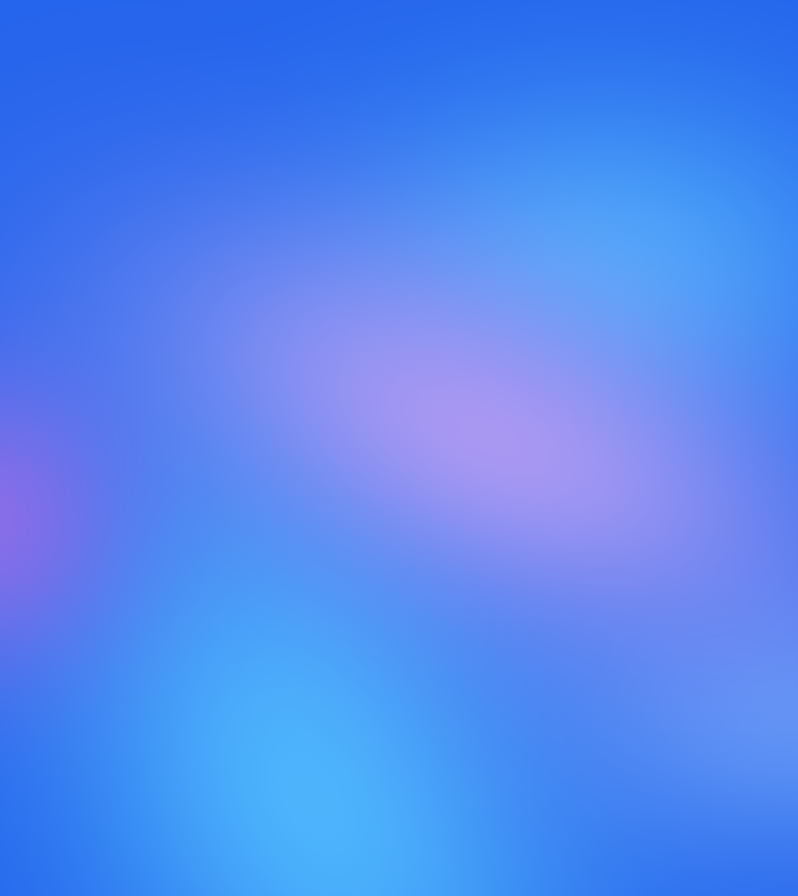
This background is drawn by a Shadertoy shader. Its source:

```glsl
const vec3 BASE_BLUE  = vec3(0.14, 0.39, 0.925);
const vec3 SKY        = vec3(0.29, 0.65, 0.98);
const vec3 CYAN       = vec3(0.30, 0.71, 0.99);
const vec3 PERIWINKLE = vec3(0.34, 0.57, 0.96);
const vec3 LAVENDER   = vec3(0.66, 0.595, 0.95);
const vec3 VIOLET     = vec3(0.53, 0.43, 0.91);

// Centres and radii are in units of the canvas height
const vec2 SKY_POS        = vec2(0.677, 0.70);
const vec2 SKY_SIZE       = vec2(0.30, 0.20);
const vec2 CYAN_POS       = vec2(0.352, 0.115);
const vec2 CYAN_SIZE      = vec2(0.39, 0.247);
const float CYAN_TILT     = -1.094;
const vec2 PERIWINKLE_POS  = vec2(0.89, 0.193);
const vec2 PERIWINKLE_SIZE = vec2(0.30, 0.156);
const vec2 LAVENDER_POS   = vec2(0.547, 0.512);
const vec2 LAVENDER_SIZE  = vec2(0.39, 0.182);
const float LAVENDER_TILT = -0.411;
const vec2 VIOLET_POS     = vec2(-0.013, 0.42);
const vec2 VIOLET_SIZE    = vec2(0.156, 0.17);

// Soft elliptical falloff, its long axis turned by tilt
float glow(vec2 p, vec2 centre, vec2 size, float tilt) {
    vec2 axis = vec2(cos(tilt), sin(tilt));
    vec2 d = p - centre;
    vec2 q = vec2(dot(d, axis), dot(d, vec2(-axis.y, axis.x))) / size;
    return exp(-dot(q, q));
}

void mainImage(out vec4 fragColor, in vec2 fragCoord) {
    vec2 p = fragCoord / iResolution.y;

    // Cool light
    vec3 color = BASE_BLUE;
    color = mix(color, SKY, glow(p, SKY_POS, SKY_SIZE, 0.0));
    color = mix(color, CYAN, glow(p, CYAN_POS, CYAN_SIZE, CYAN_TILT));
    color = mix(color, PERIWINKLE, glow(p, PERIWINKLE_POS, PERIWINKLE_SIZE, 0.0));

    // Purple band and edge glow
    color = mix(color, LAVENDER, glow(p, LAVENDER_POS, LAVENDER_SIZE, LAVENDER_TILT));
    color = mix(color, VIOLET, glow(p, VIOLET_POS, VIOLET_SIZE, 0.0));

    fragColor = vec4(color, 1.0);
}
```
